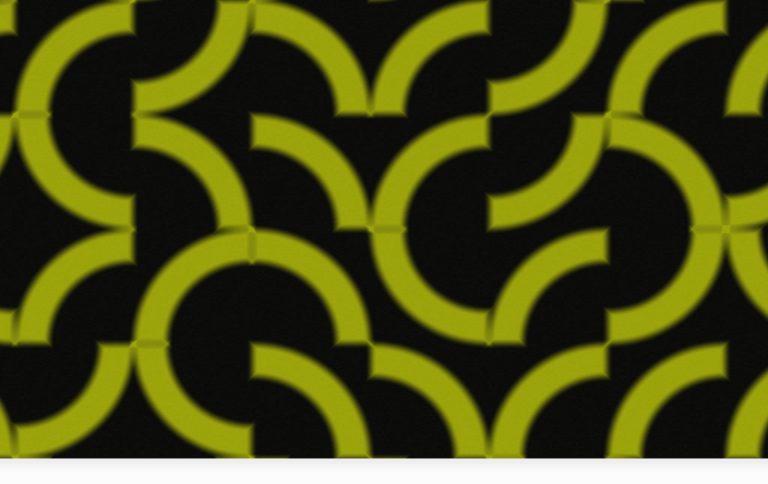
Reproduce this pattern procedurally as a Shadertoy shader.

```glsl
// Grid of randomly turned olive quarter rings on near-black, above a pale strip.

const vec2 CELL = vec2(0.1543, 0.2368);   // tile size as a share of the canvas
const float GRID_LEFT = 0.0195;           // x of a column boundary
const float PANEL_HEIGHT = 0.9472;        // dark panel, measured from the top
const float RING_WIDTH = 0.288;           // in tile units
const float SOFTNESS = 0.05;              // half width of the blurred edges
const float SEAM_INSET = 0.005;           // leaves a faint line between tiles

const vec3 INK = vec3(0.045, 0.045, 0.04);
const vec3 OLIVE = vec3(0.61, 0.64, 0.045);

// Sine-free hash: two values in 0..1
vec2 hash22(vec2 p) {
    vec3 q = fract(vec3(p.xyx) * vec3(0.1031, 0.1030, 0.0973));
    q += dot(q, q.yzx + 33.33);
    return fract((q.xx + q.yz) * q.zy);
}

// Inside distance of a quarter ring centred on one corner of the unit tile
float quarterRing(vec2 local, vec2 corner, float width) {
    float radius = length(local - corner);
    float ring = min(1.0 - radius, radius - (1.0 - width));
    vec2 border = min(local, 1.0 - local);
    return min(ring, min(border.x, border.y));
}

// Blurred coverage, summed over the four nearest tiles
float ringCoverage(vec2 p, float width, float softness) {
    vec2 base = floor(p - 0.5);
    float coverage = 0.0;
    for (int j = 0; j < 2; j++) {
        for (int i = 0; i < 2; i++) {
            vec2 id = base + vec2(i, j);
            vec2 corner = step(0.5, hash22(id + 17.0));
            float d = quarterRing(p - id, corner, width) - SEAM_INSET;
            coverage += smoothstep(-softness, softness, d);
        }
    }
    return min(coverage, 1.0);
}

void mainImage(out vec4 fragColor, in vec2 fragCoord) {
    vec2 uv = fragCoord / iResolution.xy;
    vec2 fromTop = vec2(uv.x, 1.0 - uv.y);

    // Tiled panel with fine grain
    vec2 p = (fromTop - vec2(GRID_LEFT, 0.0)) / CELL;
    vec3 panel = mix(INK, OLIVE, ringCoverage(p, RING_WIDTH, SOFTNESS));
    panel += (hash22(floor(uv * 256.0)).x - 0.5) * 0.01;

    // Pale strip with a soft shadow under the panel
    float below = fromTop.y - PANEL_HEIGHT;
    vec3 strip = vec3(mix(0.93, 0.99, smoothstep(0.0, 0.035, below)));

    float edge = max(0.002, 0.7 / iResolution.y);
    vec3 color = mix(panel, strip, smoothstep(-edge, edge, below));
    fragColor = vec4(color, 1.0);
}
```
